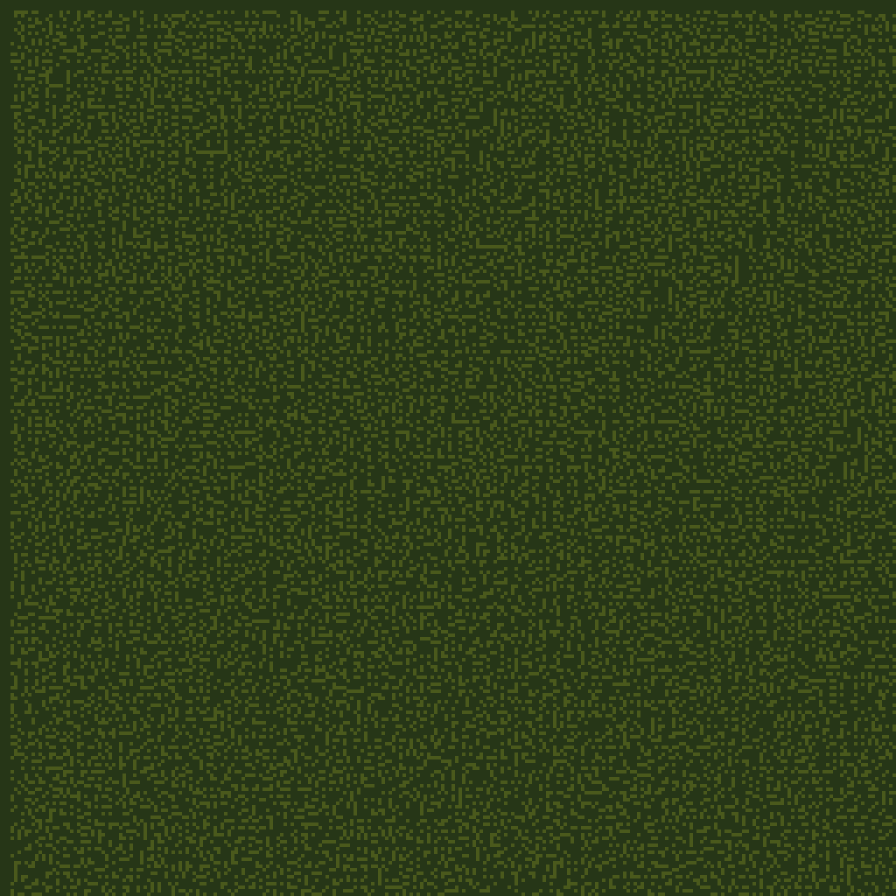
Write a WebGL 2 fragment shader that draws this texture.

```glsl
#version 300 es
precision highp float;
// Mossy weave of short one-cell strokes and dots on a dark green ground

uniform vec2 u_resolution;
out vec4 fragColor;

const float CELLS = 256.0;       // cells along each side
const float MARGIN = 3.0;        // bare cells at the left and top
const float CANDIDATES = 0.4;    // share of cells that may be lit
const float CROWD_LIMIT = 2.5;   // weighted neighbours a lit cell tolerates
const float SIDE_WEIGHT = 1.0;
const float CORNER_WEIGHT = 1.5;
const vec3 GROUND = vec3(0.15, 0.21, 0.09);
const vec3 MOSS = vec3(0.29, 0.35, 0.11);

float hash(vec2 p) {
    return fract(sin(dot(p, vec2(127.1, 311.7))) * 43758.5453);
}

// Weighted count of the neighbours that rank ahead of this cell
float crowding(vec2 cell, float rank) {
    float crowd = 0.0;
    for (int y = -1; y <= 1; y++) {
        for (int x = -1; x <= 1; x++) {
            if (x == 0 && y == 0) continue;
            float weight = (x * y == 0) ? SIDE_WEIGHT : CORNER_WEIGHT;
            float ahead = step(hash(cell + vec2(x, y)), rank);
            crowd += weight * ahead;
        }
    }
    return crowd;
}

// 1 for a lit cell: thin strokes survive, solid blocks do not
float strokeCell(vec2 cell, float candidates, float limit) {
    float rank = hash(cell);
    if (rank > candidates) return 0.0;
    return step(crowding(cell, rank), limit);
}

// 1 inside the planted area, 0 in the bare left and top margins
float planted(vec2 cell, float margin) {
    return step(margin, cell.x) * step(cell.y, CELLS - margin - 1.0);
}

float mossAt(vec2 uv) {
    vec2 cell = floor(uv * CELLS);
    return planted(cell, MARGIN) * strokeCell(cell, CANDIDATES, CROWD_LIMIT);
}

void main() {
    // Average four samples per pixel to smooth the cell edges
    float cover = 0.0;
    for (int i = 0; i < 4; i++) {
        vec2 offset = vec2(i % 2, i / 2) * 0.5 - 0.25;
        cover += 0.25 * mossAt((gl_FragCoord.xy + offset) / u_resolution);
    }
    fragColor = vec4(mix(GROUND, MOSS, cover), 1.0);
}
```
